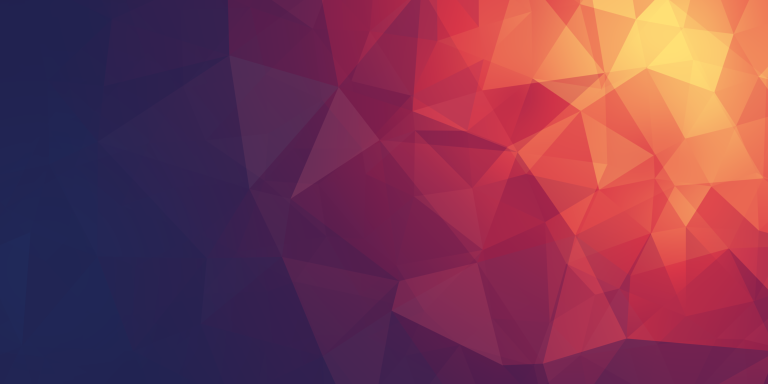
Give the GLSL for this background, as a Shadertoy shader.

```glsl
// Low-poly facets running from navy dusk through crimson to a golden glow at the upper right.

const vec2 GLOW_CENTER = vec2(1.76, 0.90);
const vec3 DEEP_BLUE = vec3(0.12, 0.19, 0.39);
const vec3 PALE_ROSE = vec3(0.85, 0.55, 0.58);

float hash(vec2 p) {
    return fract(sin(dot(p, vec2(127.1, 311.7))) * 43758.5453);
}

vec2 hash2(vec2 p) {
    return vec2(hash(p), hash(p + 37.7));
}

float softSpot(vec2 p, vec2 center, float radius) {
    vec2 d = (p - center) / radius;
    return exp(-dot(d, d));
}

// Heat falls from about 7 at the glow to 0 in the far dusk.
float heatField(vec2 p) {
    float d = distance(p, GLOW_CENTER);
    float heat = max(6.7 - 5.1 * d, 4.2 - 2.6 * d);
    heat += 0.5 * softSpot(p, GLOW_CENTER, 0.14);
    heat -= 0.9 * softSpot(p, vec2(1.72, 0.59), 0.10);
    heat -= 0.6 * softSpot(p, vec2(1.35, 0.75), 0.07);
    heat += 0.5 * softSpot(p, vec2(1.80, 0.46), 0.13);
    return heat;
}

vec3 heatColor(float heat) {
    vec3 stops[8] = vec3[8](
        vec3(0.13, 0.13, 0.31), vec3(0.22, 0.12, 0.31),
        vec3(0.42, 0.11, 0.30), vec3(0.60, 0.13, 0.29),
        vec3(0.85, 0.21, 0.28), vec3(0.93, 0.44, 0.33),
        vec3(0.97, 0.71, 0.41), vec3(1.00, 0.88, 0.46));
    vec3 color = stops[0];
    for (int i = 1; i < 8; i++) {
        color = mix(color, stops[i], clamp(heat - float(i - 1), 0.0, 1.0));
    }
    return color;
}

float cross2(vec2 a, vec2 b) {
    return a.x * b.y - a.y * b.x;
}

// Positive inside the triangle, measured to the nearest edge line.
float triangleDepth(vec2 p, vec2 a, vec2 b, vec2 c) {
    float winding = sign(cross2(b - a, c - a));
    float ab = cross2(b - a, p - a) / length(b - a);
    float bc = cross2(c - b, p - b) / length(c - b);
    float ca = cross2(a - c, p - c) / length(a - c);
    return winding > 0.0 ? min(ab, min(bc, ca)) : min(-ab, min(-bc, -ca));
}

// Flat tone per facet, with a slight slope across its face.
vec3 facetColor(vec2 p, vec2 center, vec2 seed, float size) {
    float base = heatField(center);
    float contrast = mix(0.18, 1.0, smoothstep(0.3, 4.0, base));
    vec2 slope = hash2(seed + 5.3) - 0.5;
    float heat = mix(base, heatField(p), 0.45);
    heat += contrast * (1.5 * (hash(seed) - 0.5) + 1.1 * dot(slope, p - center) / size);
    vec3 color = heatColor(heat);
    float blueness = softSpot(p, vec2(0.12, 0.30), 0.42);
    color = mix(color, DEEP_BLUE, blueness * (0.2 + 0.4 * hash(seed + 8.1)));
    float sheen = pow(hash(seed + 2.9), 3.0) * smoothstep(0.5, 2.0, base);
    return mix(color, PALE_ROSE, 0.22 * sheen * (1.0 - smoothstep(3.0, 5.0, base)));
}

vec2 meshVertex(vec2 id, float size, float salt) {
    return (id + 0.5 + 0.82 * (hash2(id + salt) - 0.5)) * size;
}

vec4 weightedFacet(vec2 p, vec2 a, vec2 b, vec2 c, vec2 seed, float size, float pixel) {
    float cover = smoothstep(-0.7 * pixel, 0.7 * pixel, triangleDepth(p, a, b, c));
    if (cover <= 0.0) return vec4(0.0);
    return vec4(facetColor(p, (a + b + c) / 3.0, seed, size), 1.0) * cover;
}

// Jittered grid whose cells are split along their shorter diagonal.
vec3 facetMesh(vec2 p, float size, float salt, float pixel) {
    vec2 cell = floor(p / size);
    vec4 sum = vec4(heatColor(heatField(p)), 1.0) * 0.0001;
    for (int j = -2; j <= 1; j++) {
        for (int i = -2; i <= 1; i++) {
            vec2 id = cell + vec2(i, j);
            vec2 a = meshVertex(id, size, salt);
            vec2 b = meshVertex(id + vec2(1, 0), size, salt);
            vec2 c = meshVertex(id + vec2(1, 1), size, salt);
            vec2 d = meshVertex(id + vec2(0, 1), size, salt);
            vec2 seed = id + salt + 19.3;
            bool splitAC = distance(a, c) < distance(b, d);
            vec2 tip = splitAC ? c : d;
            vec2 root = splitAC ? a : b;
            sum += weightedFacet(p, a, b, tip, seed, size, pixel);
            sum += weightedFacet(p, root, c, d, seed + 61.7, size, pixel);
        }
    }
    return sum.rgb / sum.a;
}

void mainImage(out vec4 fragColor, in vec2 fragCoord) {
    float pixel = 1.0 / iResolution.y;
    vec2 p = fragCoord * pixel;
    // Small facets gain strength toward the glow.
    float detail = mix(0.2, 0.6, smoothstep(2.0, 5.0, heatField(p)));
    vec3 broad = facetMesh(p, 0.23, 3.0, pixel);
    vec3 fine = facetMesh(p, 0.145, 11.0, pixel);
    fragColor = vec4(mix(broad, fine, detail), 1.0);
}
```
